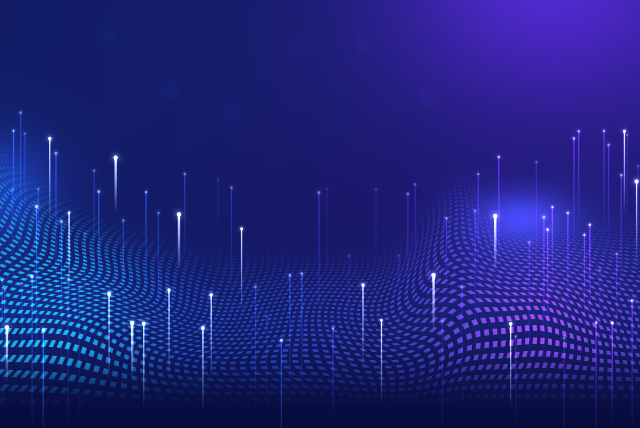
Write a Shadertoy shader that draws this background.

```glsl
// Dotted wave landscape in cyan, blue and violet beneath falling light streaks

const vec3 NAVY   = vec3(0.070, 0.115, 0.400);
const vec3 ABYSS  = vec3(0.025, 0.040, 0.220);
const vec3 CYAN   = vec3(0.100, 0.740, 0.950);
const vec3 BLUE   = vec3(0.140, 0.380, 0.950);
const vec3 INDIGO = vec3(0.290, 0.320, 0.920);
const vec3 VIOLET = vec3(0.640, 0.300, 0.980);
const vec3 ICE    = vec3(0.880, 0.930, 1.000);
const int STREAKS = 84;
const int BOKEH = 6;

float hash(float n) {
    return fract(sin(n * 12.9898 + 4.137) * 4375.853);
}

// Soft elliptical bump
float bump(vec2 p, vec2 center, vec2 radius) {
    vec2 q = (p - center) / radius;
    return exp(-dot(q, q));
}

// Far edge of the landscape
float ridge(float x) {
    float peak = (x - 1.07) / 0.10;
    return 0.43 + 0.28 * exp(-x / 0.22) + 0.16 * exp(-peak * peak)
         + 0.09 * smoothstep(0.85, 1.3, x);
}

// Depth from 0 at the ridge to 1 at the floor, bent by hills and hollows
float meshDepth(vec2 p) {
    float top = ridge(p.x);
    float s = (top - p.y) / (top - 0.03);
    s += 0.12 * bump(p, vec2(0.18, 0.25), vec2(0.18, 0.12));
    s += 0.13 * bump(p, vec2(1.25, 0.30), vec2(0.15, 0.13));
    s -= 0.09 * bump(p, vec2(0.50, 0.29), vec2(0.16, 0.14));
    s -= 0.07 * bump(p, vec2(0.98, 0.19), vec2(0.18, 0.13));
    return s;
}

// Smooth repeating bar; settles to its mean where cells get too small
float bars(float t, float halfWidth) {
    float f = fwidth(t);
    float d = abs(fract(t) - 0.5);
    float bar = 1.0 - smoothstep(halfWidth - 0.5 * f, halfWidth + 0.5 * f, d);
    return mix(bar, 2.0 * halfWidth, smoothstep(0.5, 0.95, f));
}

float meshDots(vec2 p, float s) {
    float depth = max(s, 0.0);
    float row = 27.0 * log(1.0 + 4.0 * depth);
    float column = (p.x - 0.75) * 42.0 / (0.55 + 0.45 * depth);
    column += 2.0 * sin(8.0 * depth + 5.0 * p.x) + 0.7 * sin(14.0 * depth - 4.0 * p.x);
    return bars(column, 0.27) * bars(row, 0.24);
}

vec3 backdrop(vec2 p) {
    vec3 col = mix(ABYSS, NAVY, smoothstep(-0.04, 0.28, p.y));
    col += vec3(0.01, -0.02, -0.01) * bump(p, vec2(0.8, 0.5), vec2(0.45, 0.2));
    col += vec3(0.19, 0.06, 0.34) * bump(p, vec2(1.29, 1.06), vec2(0.38, 0.28));
    col += vec3(0.07, -0.01, 0.09) * bump(p, vec2(1.40, 0.85), vec2(0.70, 0.42));
    return col;
}

vec3 meshColor(vec2 p) {
    vec3 col = mix(CYAN, BLUE, smoothstep(0.12, 0.48, p.x));
    col = mix(col, INDIGO, smoothstep(0.45, 0.90, p.x));
    return mix(col, VIOLET, bump(p, vec2(1.27, 0.25), vec2(0.24, 0.17)));
}

// Vertical trail that fades below its head
float trail(vec2 p, vec2 head, float len, float width, float px) {
    float t = (head.y - p.y) / len;
    float fade = smoothstep(0.0, 0.01, t) * pow(clamp(1.0 - t, 0.0, 1.0), 1.1);
    return fade * clamp((width - abs(p.x - head.x)) / px + 0.5, 0.0, 1.0);
}

float headDot(vec2 p, vec2 head, float radius, float px) {
    float d = length(p - head);
    return clamp((radius - d) / px + 0.5, 0.0, 1.0) + 0.3 * exp(-d * d / (4.0 * radius * radius));
}

vec3 lightStreaks(vec2 p, float px) {
    vec3 sum = vec3(0.0);
    for (int i = 0; i < STREAKS; i++) {
        float n = float(i);
        float a = hash(n), b = hash(n + 101.3), c = hash(n + 207.7);
        // Crowded at both sides, sparse in the middle
        float t = (n + a) / float(STREAKS);
        float x = 1.5 * (t - 0.09 * sin(6.2832 * t));
        float side = smoothstep(0.1, 0.55, abs(x - 0.72));
        float lift = 0.08 * a * (1.0 - smoothstep(0.0, 0.4, x));
        vec2 head = vec2(x, mix(0.20, 0.56 + 0.14 * side, b) + lift);
        float white = step(0.74, c);
        float comet = step(0.91, c);
        float power = mix(0.25, 1.0, hash(n + 311.9)) * mix(1.0, 0.6, b) * mix(0.65, 1.0, side);
        power = max(power, 0.95 * white);
        float len = mix(mix(0.20, 0.42, a), mix(0.20, 0.13, comet), white);
        vec3 tint = mix(BLUE, VIOLET * vec3(0.75, 0.5, 0.95), smoothstep(0.62, 0.95, x));
        sum += power * mix(tint, ICE, white) * trail(p, head, len, mix(0.0015, 0.0028, comet), px);
        sum += power * mix(tint, ICE, 0.75) * headDot(p, head, mix(0.0024, 0.005, max(power * a, comet)), px);
    }
    return sum;
}

void mainImage(out vec4 fragColor, in vec2 fragCoord) {
    float px = 1.0 / iResolution.y;
    vec2 p = fragCoord * vec2(1.5 / iResolution.x, px);
    vec3 col = backdrop(p);

    // Faint blurred discs in the sky
    for (int i = 0; i < BOKEH; i++) {
        float n = float(i);
        vec2 center = vec2(0.25 + 0.15 * n, 0.72 + 0.2 * hash(n + 5.0));
        col += BLUE * 0.03 * (1.0 - smoothstep(0.012, 0.032, length(p - center)));
    }

    // Light pooled on the slopes
    col += BLUE * 0.34 * bump(p, vec2(0.00, 0.56), vec2(0.13, 0.12));
    col += BLUE * 0.12 * bump(p, vec2(0.10, 0.30), vec2(0.22, 0.10));
    col += INDIGO * 0.50 * bump(p, vec2(1.22, 0.49), vec2(0.11, 0.06));
    col += INDIGO * 0.16 * bump(p, vec2(1.25, 0.39), vec2(0.22, 0.14));

    // Dotted landscape
    float s = meshDepth(p);
    float visible = smoothstep(0.0, 0.35, s) * smoothstep(0.04, 0.20, p.y);
    float shine = 0.66 + 0.36 * bump(p, vec2(0.13, 0.27), vec2(0.24, 0.16))
                + 0.36 * bump(p, vec2(1.25, 0.28), vec2(0.20, 0.16));
    col = mix(col, meshColor(p), clamp(meshDots(p, s) * visible * shine, 0.0, 1.0));

    col += lightStreaks(p, px);
    fragColor = vec4(clamp(col, 0.0, 1.0), 1.0);
}
```
